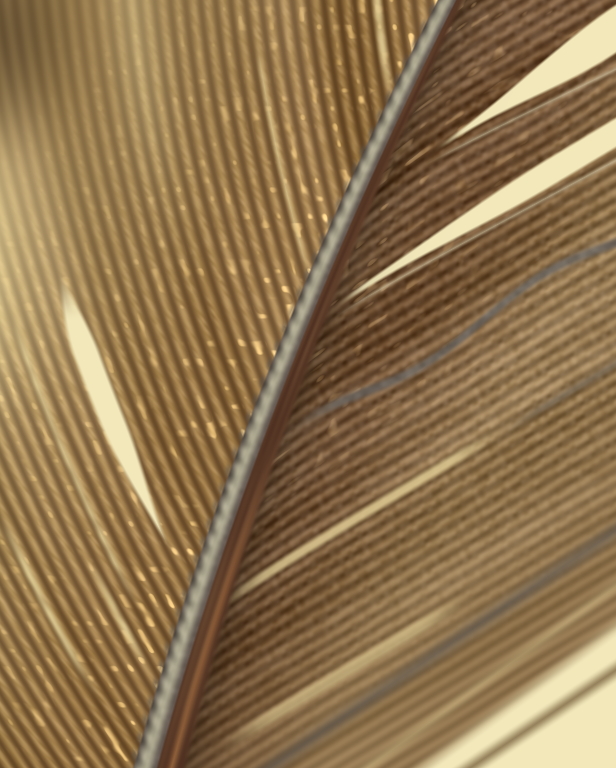
This texture is drawn by a Shadertoy shader. Its source:

```glsl
// A close view of a brown feather: a pale curved shaft with barbs sweeping off both sides.
// Each vane has a coordinate constant along its barbs; stripes, slits and stray
// barbs are bands in that coordinate, with noise for grain and soft focus.

float hash(vec2 p) {
    return fract(sin(dot(p, vec2(127.1, 311.7))) * 43758.5453);
}

float noise(vec2 p) {
    vec2 i = floor(p), f = fract(p);
    f = f * f * (3.0 - 2.0 * f);
    return mix(mix(hash(i), hash(i + vec2(1, 0)), f.x),
               mix(hash(i + vec2(0, 1)), hash(i + vec2(1, 1)), f.x), f.y);
}

// Soft band of the given half width around zero
float band(float x, float halfWidth, float soft) {
    return 1.0 - smoothstep(halfWidth - soft, halfWidth + soft, abs(x));
}

// Thin band across x that fades in after a and out before b along y
float streak(float x, float halfWidth, float y, float a, float b) {
    float fade = smoothstep(a, a + 0.08, y) * smoothstep(b, b - 0.08, y);
    return band(x, halfWidth, 0.005) * fade;
}

// 0 in the dark rib, 1 in the web between ribs
float ribs(float t) {
    return 0.5 - 0.5 * cos(6.2832 * t);
}

const vec3 CREAM = vec3(0.95, 0.91, 0.73);
const vec3 GOLD = vec3(0.88, 0.80, 0.58);
const vec3 SLATE = vec3(0.36, 0.34, 0.32);

vec3 leftVane(vec2 p, float d) {
    float u = p.x + 0.65 * p.y - 0.27 * p.y * p.y;
    u += 0.003 * (noise(p * vec2(9, 5)) - 0.5);
    float t = u * 50.0;
    float sharp = 1.0 - smoothstep(0.12, 0.55, -d) * smoothstep(0.25, 0.8, p.y);

    // Broad tone: hazy and pale toward the left, dark in the top corner
    vec3 col = mix(vec3(0.55, 0.42, 0.25), vec3(0.62, 0.51, 0.33), smoothstep(0.05, 0.4, -d));
    col += 0.1 * (noise(vec2(u * 16.0, p.y * 2.0)) - 0.5);
    col = mix(col, GOLD, 0.45 * band(u - 0.55, 0.02, 0.045) * smoothstep(0.6, 0.95, p.y));
    col = mix(col, GOLD, 0.7 * exp(-p.x * 18.0) * band(p.y - 0.66, 0.15, 0.12));
    col = mix(col, vec3(0.38, 0.3, 0.18), 0.8 * smoothstep(0.2, 0.0, length((p - vec2(0, 0.96)) * vec2(1.5, 1))));

    // Ribs, slanting barbules and glints
    float web = ribs(t);
    col += (web - 0.5) * mix(0.07, 0.25, sharp) * vec3(1, 0.92, 0.62);
    col += (noise(vec2(t * 3.0, (p.y + p.x * 0.8) * 190.0)) - 0.5) * 0.11 * web * sharp;
    float glint = smoothstep(0.7, 0.92, noise(vec2(t * 2.0, p.y * 85.0)));
    col += glint * web * sharp * (0.11 + 0.32 * exp(d * 14.0)) * vec3(1, 0.92, 0.65);

    // Slits where the barbs part
    float taper = smoothstep(0.27, 0.45, p.y) * smoothstep(0.67, 0.54, p.y);
    float gap = band(u - 0.385, 0.017 * taper, 0.004);
    col = mix(col, CREAM, gap * smoothstep(0.28, 0.32, p.y) * smoothstep(0.65, 0.58, p.y));
    float thin = streak(u - 0.184, 0.005, p.y, 0.08, 0.34)
               + streak(u - 0.304, 0.004, p.y, 0.2, 0.6)
               + streak(u - 0.272, 0.005, p.y, 0.11, 0.28)
               + streak(u - 0.87, 0.005, p.y, 0.86, 1.1)
               + streak(u - 0.708, 0.002, p.y, 0.62, 0.96);
    return mix(col, GOLD, min(thin, 1.0) * (0.55 + 0.45 * noise(vec2(u * 80.0, p.y * 60.0))));
}

vec3 rightVane(vec2 p, float d) {
    float v = p.y - 0.6 * p.x + 0.02 * exp(-d * 25.0);
    float w = v + 0.007 * (noise(vec2(p.x * 7.0, v * 12.0)) - 0.5);
    float t = w * 54.0;
    float sharp = smoothstep(-0.3, 0.05, v);

    // Broad tone, ribs and grain
    vec3 col = mix(vec3(0.43, 0.31, 0.2), vec3(0.57, 0.46, 0.31), smoothstep(0.03, 0.32, d - 0.25 * v));
    col += 0.11 * (noise(vec2(w * 28.0, p.x * 3.0)) - 0.5);
    col += (ribs(t) - 0.5) * mix(0.09, 0.17, sharp) * vec3(1, 0.9, 0.72);
    col += (noise(vec2(p.x * 130.0 + p.y * 60.0, t * 3.0)) - 0.5) * 0.1 * sharp;
    float glint = smoothstep(0.72, 0.95, noise(vec2(p.x * 60.0, t * 2.0)));
    col += glint * 0.3 * exp(-d * 7.0) * smoothstep(0.08, 0.2, v) * vec3(1, 0.9, 0.65);

    // Soft pale barbs and dark stray barbs
    col = mix(col, GOLD, 0.8 * streak(v - 0.047, 0.007, p.x, 0.27, 0.66));
    col = mix(col, GOLD, 0.6 * streak(v + 0.144, 0.009, p.x, 0.28, 0.62));
    col = mix(col, SLATE, 0.5 * streak(v - 0.045, 0.005, p.x, 0.64, 1.0));
    col = mix(col, SLATE, 0.7 * band(v + 0.24 - 0.085 * p.x, 0.008, 0.014));
    float stray = v - 0.206 - 0.012 * sin((p.x - 0.63) * 20.0);
    col = mix(col, SLATE + 0.1 * noise(p * 120.0), 0.85 * streak(stray, 0.006, p.x, 0.37, 1.0));

    // Bright ground beyond the lower edge, crossed by one blurred barb
    float edge = v + 0.399 - 0.13 * p.x;
    col = mix(col, GOLD, 0.45 * band(edge - 0.05, 0.006, 0.01));
    col = mix(col, CREAM, smoothstep(0.014, -0.018, edge));
    col = mix(col, vec3(0.48, 0.39, 0.25), 0.85 * band(v + 0.41 - 0.07 * p.x, 0.007, 0.011));

    // Two long slits with pale fibres along their lower sides
    float fibre = streak(v - 0.517 + 0.11 * p.x, 0.001, p.x, 0.54, 1.0)
                + streak(v - 0.358 + 0.06 * p.x, 0.001, p.x, 0.42, 1.0);
    col = mix(col, vec3(0.8, 0.75, 0.62), fibre);
    float upper = band(v - 0.433 - 0.06 * p.x, 0.003 + 0.028 * smoothstep(0.58, 0.8, p.x), 0.003);
    float lower = band(v - 0.346, 0.003 + 0.016 * smoothstep(0.44, 0.72, p.x), 0.003);
    col = mix(col, CREAM, upper * smoothstep(0.56, 0.61, p.x));
    return mix(col, CREAM, lower * smoothstep(0.435, 0.48, p.x));
}

void mainImage(out vec4 fragColor, in vec2 fragCoord) {
    vec2 p = fragCoord / iResolution.y;
    float d = p.x - (0.189 + 0.2776 * p.y + 0.1154 * p.y * p.y); // sideways from shaft
    float side = smoothstep(-0.002, 0.002, d);
    vec3 col = mix(leftVane(p, d), rightVane(p, d), side);

    // Brown flank right of the shaft, with a warm strip low down
    float flank = mix(0.052, 0.022, p.y);
    col *= 1.0 - 0.28 * exp(-max(d - flank, 0.0) * 40.0) * side;
    vec3 brown = mix(vec3(0.31, 0.19, 0.13), vec3(0.4, 0.27, 0.18), noise(vec2(d * 200.0, p.y * 9.0)));
    brown += vec3(0.2, 0.14, 0.07) * band(d - 0.034, 0.004, 0.005) * smoothstep(0.45, 0.2, p.y);
    col = mix(col, brown, side * smoothstep(flank + 0.004, flank - 0.006, d));

    // Rounded pale shaft, notched where the left barbs join
    float s = d / mix(0.0155, 0.012, p.y);
    float notch = 1.0 - ribs((p.y + d * 0.9) * 43.0);
    vec3 shaft = mix(vec3(0.7, 0.68, 0.58), vec3(0.4, 0.36, 0.33), smoothstep(0.1, 1.0, abs(s + 0.1)));
    shaft *= 1.0 - 0.28 * notch * smoothstep(0.5, -0.9, s);
    col = mix(col, SLATE, 0.55 * band(s + 1.2, 0.2, 0.3) * notch);
    col = mix(col, shaft + 0.05 * (noise(p * 150.0) - 0.5), band(s, 1.0, 0.14));
    fragColor = vec4(clamp(col, 0.0, 1.0), 1.0);
}
```
